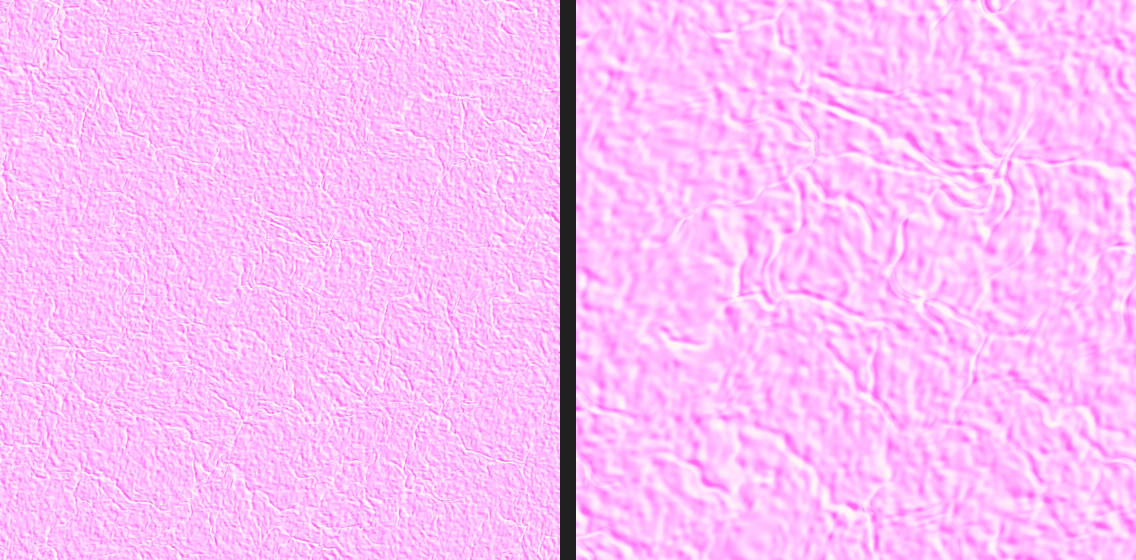
Left, the full canvas; right, a detail of the centre.
This texture map is drawn by a Shadertoy shader. Its source:

```glsl
// Pink plaster wall with fine embossed grain, thin branching cracks and
// crinkled patches. A height field of noise and warped Voronoi borders is
// lit from one side, and the light is turned into a pink to cream ramp.

const vec2 LIGHT_STEP = vec2(0.0017, 0.0012); // half the emboss offset
const float BASE_TONE = 0.746;
const float RELIEF_GAIN = 0.275;
const float CRACK_GLOW = 0.085;

// Sine-free hash: two values in 0..1 per lattice point
vec2 hash2(vec2 cell) {
    vec3 q = fract(cell.xyx * vec3(0.1031, 0.1030, 0.0973));
    q += dot(q, q.yzx + 33.33);
    return fract((q.xx + q.yz) * q.zy);
}

// Smooth value noise with two independent channels
vec2 noise2(vec2 p) {
    vec2 cell = floor(p);
    vec2 f = fract(p);
    vec2 w = f * f * (3.0 - 2.0 * f);
    vec2 low = mix(hash2(cell), hash2(cell + vec2(1, 0)), w.x);
    vec2 high = mix(hash2(cell + vec2(0, 1)), hash2(cell + vec2(1, 1)), w.x);
    return mix(low, high, w.y);
}

// Turn between octaves, so that no lattice direction shows
vec2 turn(vec2 p, float angle) {
    float c = cos(angle);
    float s = sin(angle);
    return vec2(c * p.x - s * p.y, s * p.x + c * p.y);
}

// Distance to the nearest Voronoi border, in cell units
float borderDistance(vec2 p) {
    vec2 cell = floor(p);
    vec2 nearest = vec2(9.0);
    vec2 second = vec2(9.0);
    for (int y = -1; y <= 1; y++) {
        for (int x = -1; x <= 1; x++) {
            vec2 c = cell + vec2(x, y);
            vec2 r = c + hash2(c + 17.0) - p;
            if (dot(r, r) < dot(nearest, nearest)) {
                second = nearest;
                nearest = r;
            } else if (dot(r, r) < dot(second, second)) {
                second = r;
            }
        }
    }
    return dot(0.5 * (nearest + second), normalize(second - nearest));
}

// Jagged displacement that makes straight borders wander
vec2 wander(vec2 p) {
    return 0.060 * (noise2(p * 9.0 + 3.0) - 0.5)
         + 0.036 * (noise2(p * 24.0 + 41.0) - 0.5)
         + 0.018 * (noise2(p * 60.0 + 7.0) - 0.5)
         + 0.006 * (noise2(p * 120.0 + 29.0) - 0.5);
}

// One network of cracks, thinned and broken up where the mask is low
float crackNet(vec2 p, vec2 warped, float cells, float width, float cover) {
    float mask = noise2(p * cells * 1.3 + cells * 5.0).x;
    float strength = smoothstep(0.70 - cover, 1.00 - cover, mask);
    float reach = cells * width * (0.7 + 0.5 * strength);
    float d = borderDistance(warped * cells + cells * 3.0) / reach;
    return exp(-d * d) * strength;
}

// Layered grain, with the two finest octaves equally strong
float grain(vec2 p) {
    return 0.26 * noise2(turn(p, 0.5) * 62.0).x
         + 0.85 * noise2(turn(p, 1.1) * 130.0 + 19.0).x
         + 0.85 * noise2(turn(p, 0.3) * 235.0 + 57.0).x;
}

// Sharp short folds gathered in scattered patches
float crinkle(vec2 p, vec2 warped) {
    float patchMask = smoothstep(0.50, 0.85, noise2(p * 8.0 + 80.0).y);
    float fold = 1.0 - abs(2.0 * noise2(turn(warped, 0.8) * 62.0 + 11.0).y - 1.0);
    return patchMask * fold * fold;
}

// x: height, y: crack strength
vec2 relief(vec2 p) {
    vec2 warped = p + wander(p);
    // Cracks gather around the middle and lower part
    float gather = 0.16 * (1.0 - smoothstep(0.15, 0.60, length(p - vec2(0.5, 0.38))));
    float cracks = crackNet(p, warped, 7.0, 0.0025, 0.31 + gather);
    cracks = max(cracks, 0.75 * crackNet(p, warped.yx, 14.0, 0.0020, 0.23 + gather));
    float height = grain(mix(p, warped, 0.25)) + 0.8 * cracks + 0.6 * crinkle(p, warped);
    return vec2(height, cracks);
}

// Pink ramp: deep pink in shade, lilac pink in the middle, cream in light
vec3 pinkRamp(float tone) {
    float shade = max(0.77 - tone, 0.0);
    float blue = 0.992 - 0.45 * shade * shade - 0.25 * max(tone - 0.85, 0.0);
    return vec3(1.0, tone, blue);
}

void mainImage(out vec4 fragColor, in vec2 fragCoord) {
    vec2 p = fragCoord / iResolution.y;

    // Emboss: height difference along the light direction
    vec2 ahead = relief(p + LIGHT_STEP);
    vec2 behind = relief(p - LIGHT_STEP);
    float slope = ahead.x - behind.x;
    float crack = 0.5 * (ahead.y + behind.y);

    float tone = BASE_TONE + RELIEF_GAIN * slope + CRACK_GLOW * crack;
    // Soft shoulder keeps highlights cream, and shade falls off deeper
    tone -= 0.40 * max(tone - 0.86, 0.0) + 0.25 * max(0.66 - tone, 0.0);
    fragColor = vec4(pinkRamp(clamp(tone, 0.42, 0.96)), 1.0);
}
```
